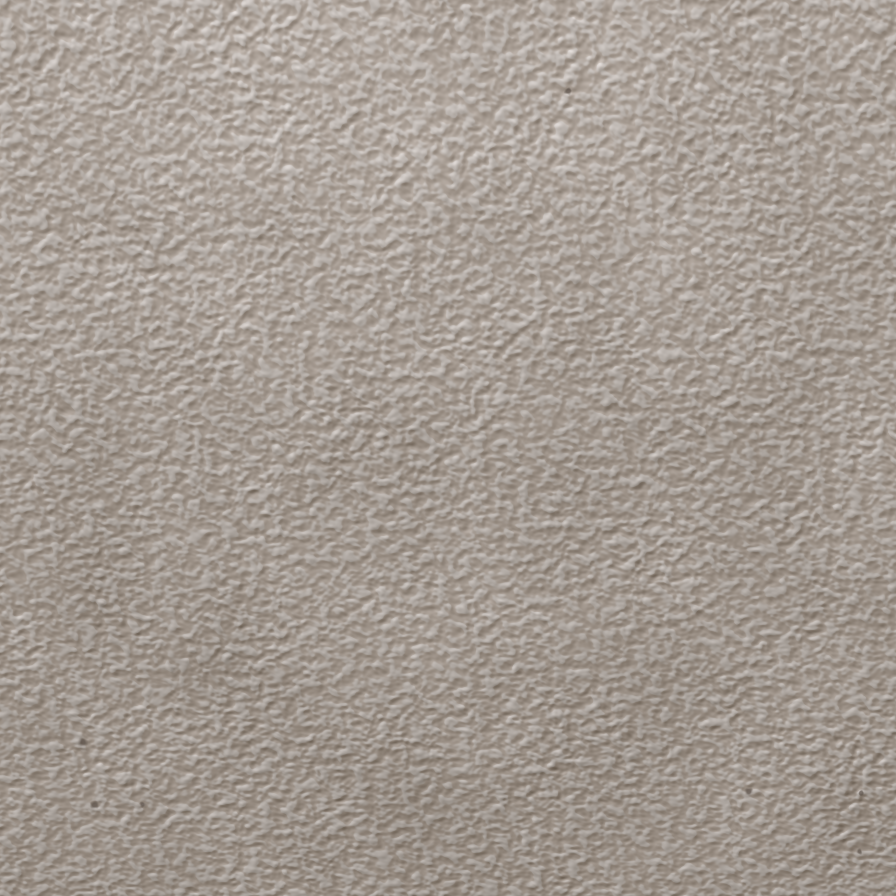
Write a WebGL 1 fragment shader that draws this texture.

```glsl
precision highp float;
// Rough beige plaster: a height field of two noise octaves is lit from the
// upper left, with pale grey grain tops over a browner ground, a few dark
// pits, and a broad light that fades from the top to the bottom.
uniform vec2 u_resolution;

const vec3 PLASTER = vec3(0.643, 0.607, 0.575);
const vec3 GREY_SHIFT = vec3(-0.004, 0.010, 0.022);
const vec3 PIT_COLOR = vec3(0.36, 0.32, 0.29);
const vec2 GRAIN_CELLS = vec2(76.0, 96.0);
const vec2 TO_LIGHT = vec2(-0.45, 0.89);
const float PIT_CELLS = 15.0;

vec2 hash2(vec2 p) {
  vec3 q = fract(p.xyx * vec3(0.1031, 0.1030, 0.0973));
  q += dot(q, q.yzx + 33.33);
  return fract((q.xx + q.yz) * q.zy);
}

float cornerSlope(vec2 cell, vec2 corner, vec2 f) {
  return dot(hash2(cell + corner) * 2.0 - 1.0, f - corner);
}

// Gradient noise, roughly -0.6 to 0.6.
float noise(vec2 p) {
  vec2 cell = floor(p);
  vec2 f = p - cell;
  vec2 w = f * f * f * (f * (f * 6.0 - 15.0) + 10.0);
  float low = mix(cornerSlope(cell, vec2(0.0, 0.0), f),
                  cornerSlope(cell, vec2(1.0, 0.0), f), w.x);
  float high = mix(cornerSlope(cell, vec2(0.0, 1.0), f),
                   cornerSlope(cell, vec2(1.0, 1.0), f), w.x);
  return mix(low, high, w.y);
}

vec2 turn(vec2 p) {
  return vec2(0.8 * p.x - 0.6 * p.y, 0.6 * p.x + 0.8 * p.y);
}

float grainHeight(vec2 p) {
  return noise(p + 11.0) + 0.55 * noise(turn(p) * 1.9 + 57.0);
}

// Positive on slopes facing the light, negative on their far sides.
float relief(vec2 p, float height, float reach) {
  return height - grainHeight(p + TO_LIGHT * reach);
}

// Sparse round holes, with only a small share of the cells occupied.
float pits(vec2 p, float share) {
  vec2 cell = floor(p * PIT_CELLS);
  vec2 pick = hash2(cell + 7.0);
  vec2 center = 0.2 + 0.6 * hash2(cell + 91.0);
  vec2 offset = p * PIT_CELLS - cell - center;
  float radius = mix(0.035, 0.07, pick.y);
  float wobble = 0.04 * noise(p * 190.0);
  float hole = 1.0 - smoothstep(0.3 * radius, 1.4 * radius, length(offset) + wobble);
  return hole * step(pick.x, share);
}

// Broad light: a vertical fade, a soft glow and faint cloudy patches.
float broadLight(vec2 p) {
  vec2 toGlow = (p - vec2(0.33, 0.86)) * vec2(1.5, 1.9);
  float glow = exp(-3.0 * dot(toGlow, toGlow));
  float patches = noise(p * 5.0 + 3.0) + 0.8 * noise(p * 14.0 + 29.0);
  return 0.065 * (p.y - 0.5) + 0.034 * glow + 0.036 * patches - 0.004;
}

void main() {
  vec2 p = gl_FragCoord.xy / min(u_resolution.x, u_resolution.y);

  // Grains grow flatter and finer toward the bottom.
  vec2 grainPoint = vec2(p.x, 1.25 * p.y - 0.2 * p.y * p.y) * GRAIN_CELLS;
  grainPoint += 0.35 * vec2(noise(p * 45.0), noise(p * 45.0 + 80.0));

  float height = grainHeight(grainPoint);
  float slope = relief(grainPoint, height, 0.34);
  float top = smoothstep(-0.12, 0.22, height) - 0.45;

  // Uneven roughness keeps some areas calmer than others.
  float roughness = 1.0 + 0.5 * noise(p * 9.0 + 41.0);
  float tone = broadLight(p) + 0.190 * roughness * slope + 0.056 * top;

  vec3 color = PLASTER + tone * vec3(1.0, 1.02, 1.07) + GREY_SHIFT * top;
  color = mix(color, PIT_COLOR, 0.7 * pits(p, 0.035));
  gl_FragColor = vec4(color, 1.0);
}
```
